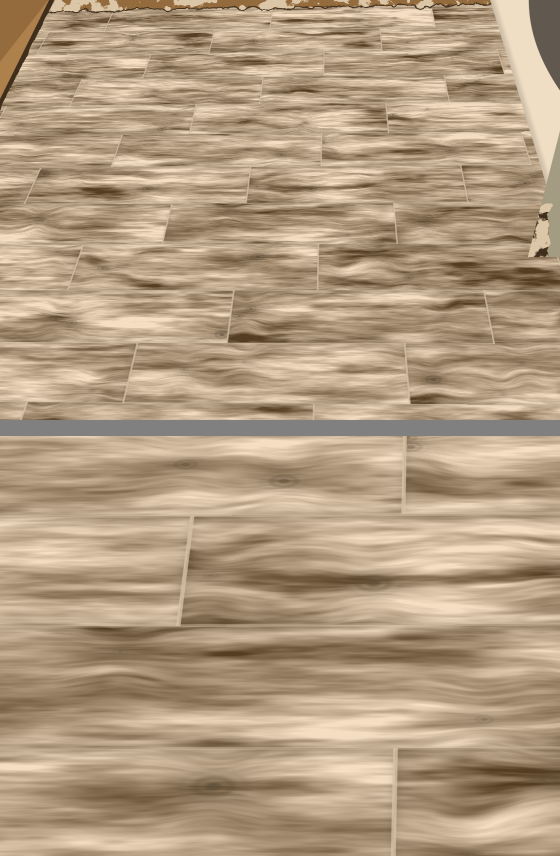
Top: the whole. Bottom: its middle third, enlarged.
Give the GLSL for this texture, as a Shadertoy shader.

```glsl
// Weathered wood-look floor planks in perspective, staggered by thirds, with walls and a tub at the edges.

// Layout, in canvas heights; depth is measured downward from the top
const float VANISH_X = 0.795;       // x where the plank ends run vertical
const float LENGTH_TOP = 0.3715;    // plank length at the top edge
const float LENGTH_GROWTH = 0.324;  // added length toward the bottom edge
const float ROW_START = 2.642;      // inverse length at the first row
const float ROW_STEP = 0.107;       // inverse length change per row
const float FIRST_JOINT = 0.613;
const float STAGGER = 0.3348;
const float PLANK_ASPECT = 4.2;
const float ROW_LINE = 0.0012;
const float JOINT_LINE = 0.0020;
const int KNOTS = 3;

const vec3 WOOD = vec3(0.73, 0.64, 0.53);
const vec3 KNOT = vec3(0.36, 0.30, 0.22);
const vec3 GROUT = vec3(0.82, 0.73, 0.61);
const vec3 WALL = vec3(0.58, 0.42, 0.24);
const vec3 BASEBOARD = vec3(0.68, 0.50, 0.30);
const vec3 GAP = vec3(0.25, 0.18, 0.11);
const vec3 PLASTER = vec3(0.86, 0.78, 0.66);
const vec3 TUB = vec3(0.94, 0.87, 0.77);
const vec3 TUB_INSIDE = vec3(0.38, 0.35, 0.31);
const vec3 POST = vec3(0.64, 0.61, 0.51);

float hash(vec2 p) {
    vec3 q = fract(vec3(p.xyx) * 0.1031);
    q += dot(q, q.yzx + 33.33);
    return fract((q.x + q.y) * q.z);
}

float noise(vec2 p) {
    vec2 i = floor(p), f = fract(p);
    f = f * f * (3.0 - 2.0 * f);
    return mix(mix(hash(i), hash(i + vec2(1, 0)), f.x),
               mix(hash(i + vec2(0, 1)), hash(i + vec2(1, 1)), f.x), f.y);
}

float fbm(vec2 p) {
    float sum = 0.0, amp = 0.53;
    for (int i = 0; i < 4; i++) {
        sum += amp * noise(p);
        p = p * 2.03 + 17.3;
        amp *= 0.5;
    }
    return sum;
}

// Antialiased coverage of the region where d > 0
float cover(float d) {
    float px = 0.75 / iResolution.y;
    return smoothstep(-px, px, d);
}

// g: position in plank widths; id: plank cell
vec3 plankColor(vec2 g, vec2 id) {
    float seed = hash(id + 40.0);
    vec2 bent = g;
    float knots = 0.0, smear = 0.0;
    for (int i = 0; i < KNOTS; i++) {
        vec2 key = id * 3.0 + float(i) * 19.0 + 80.0;
        vec2 center = vec2(hash(key) * PLANK_ASPECT, mix(0.15, 0.85, hash(key + 7.0)));
        float size = mix(0.3, 1.0, hash(key + 13.0));
        vec2 d = g - center;
        float ring = length(d / vec2(0.13, 0.08) / size);
        bent.y += 0.6 * d.y * exp(-dot(d, d) * 14.0);
        knots += size * exp(-ring * ring) * (0.7 + 0.3 * sin(ring * 9.0));
        d.y += 0.08 * (noise(g * 3.0 + seed * 50.0) - 0.5);
        smear += size * exp(-pow(d.x / 0.45, 2.0) - pow(d.y / 0.11, 2.0));
    }
    // Long grain at three scales, then dark stains
    vec2 s = bent + vec2(seed * 90.0, hash(id + 61.0) * 70.0);
    float broad = fbm(s * vec2(0.7, 3.5)) - 0.5;
    float streak = fbm(s * vec2(1.6, 17.0)) - 0.5;
    float fine = noise(s * vec2(7.0, 48.0)) - 0.5;
    float stain = smoothstep(0.54, 0.82, fbm(s * vec2(0.9, 5.0) + 31.0));
    stain += smear * smoothstep(0.3, 0.65, streak + 0.5);
    float tone = 0.04 + 0.65 * broad + 0.45 * streak + 0.08 * fine
               + 0.12 * (seed - 0.5) - 0.27 * stain;
    return mix(WOOD + clamp(tone, -0.4, 0.23), KNOT, clamp(knots * 0.8, 0.0, 0.85));
}

vec3 floorColor(float x, float depth) {
    depth += (x - 0.6) * mix(0.0145, -0.0065, depth);
    float len = LENGTH_TOP + LENGTH_GROWTH * depth;
    float row = (ROW_START - 1.0 / len) / ROW_STEP;
    float rowHeight = len * len * ROW_STEP / LENGTH_GROWTH;
    float along = (x - VANISH_X) / len - FIRST_JOINT + STAGGER * floor(row);
    vec2 f = fract(vec2(along, row));
    vec3 col = plankColor(f * vec2(PLANK_ASPECT, 1.0), floor(vec2(along, row)) + 20.0);
    // Seams: faint shadow, then pale grout
    vec2 edge = min(f, 1.0 - f) * vec2(len, rowHeight);
    col *= 1.0 - 0.12 * exp(-min(edge.x, edge.y) / 0.003);
    col = mix(col, GROUT, 0.5 * cover(ROW_LINE - edge.y));
    return mix(col, GROUT + 0.03, 0.8 * cover(JOINT_LINE * len / 0.6 - edge.x));
}

void mainImage(out vec4 fragColor, in vec2 fragCoord) {
    float x = fragCoord.x / iResolution.y;
    float depth = 1.0 - fragCoord.y / iResolution.y;
    float rough = fbm(vec2(x, depth) * 45.0);
    vec3 col = floorColor(x, depth);
    // Back wall with torn plaster
    float back = 0.030 - 0.0145 * x + 0.02 * (rough - 0.5) - depth;
    vec3 torn = mix(WALL, PLASTER, smoothstep(0.5, 0.6, rough));
    col = mix(col, mix(GAP, torn, cover(back - 0.003)), cover(back));
    // Left wall and baseboard
    float left = 0.496 * (0.252 - depth) - x;
    col = mix(col, GAP, cover(left + 0.008 * rough));
    col = mix(col, BASEBOARD, cover(left - 0.008));
    col = mix(col, WALL, cover(0.115 - 0.78 * depth - x));
    // Tub rim and basin
    float rim = x - 1.167 - 0.304 * depth;
    float tub = cover(min(rim, 0.45 - depth));
    col = mix(col, TUB * (0.86 + 0.14 * smoothstep(0.0, 0.02, rim)), tub);
    col = mix(col, TUB_INSIDE, tub * cover(x - 1.259 - 1.6 * depth * depth));
    // Door post with a chipped foot
    float post = min(x - 1.333 + 0.255 * (depth - 0.3125), 0.612 - depth);
    vec3 foot = mix(GAP, PLASTER, smoothstep(0.35, 0.5, rough));
    float chipped = cover(min(1.308 - x, depth - 0.49) + 0.02 * (rough - 0.5));
    col = mix(col, mix(POST, foot, chipped), cover(post));
    fragColor = vec4(clamp(col, 0.0, 1.0), 1.0);
}
```
